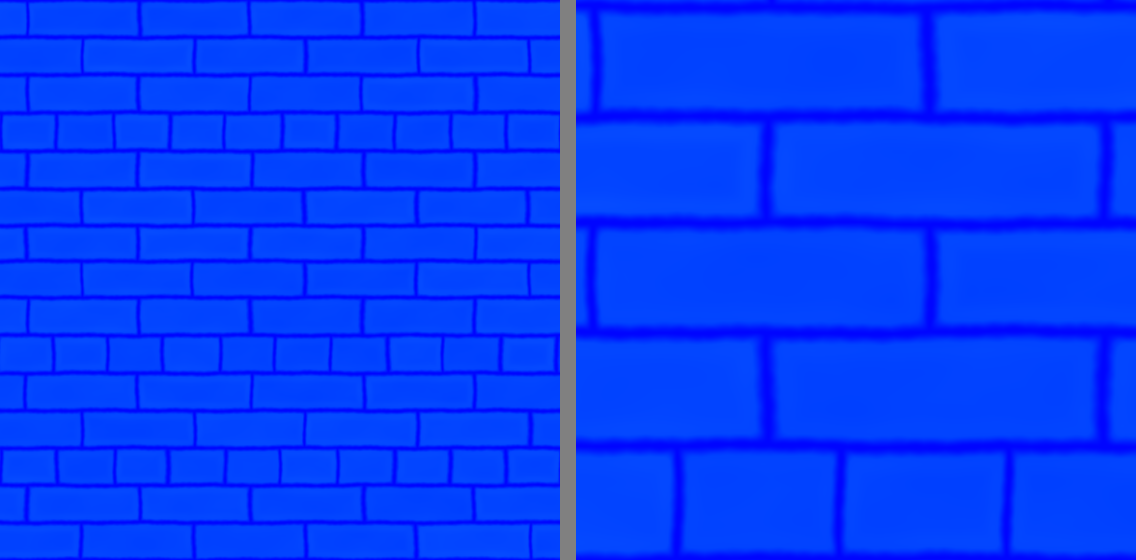
Left, the full canvas; right, a detail of the centre.
Write a Shadertoy shader that draws this texture map.

```glsl
const float ROWS = 15.0;

float hash(vec2 p) {
    vec3 q = fract(vec3(p.xyx) * 0.1031);
    q += dot(q, q.yzx + 33.33);
    return fract((q.x + q.y) * q.z);
}

// Distance to the nearest scattered point, tiling over the unit square
float cellular(vec2 uv, vec2 cells) {
    vec2 p = uv * cells, cell = floor(p);
    float nearest = 2.0;
    for (int y = -1; y <= 1; y++)
    for (int x = -1; x <= 1; x++) {
        vec2 c = cell + vec2(x, y);
        vec2 id = mod(c, cells);
        vec2 point = c + vec2(hash(id + 3.0), hash(id + 71.0));
        nearest = min(nearest, length(p - point));
    }
    return nearest;
}

float smoothMin(float a, float b, float k) {
    float h = max(k - abs(a - b), 0.0) / k;
    return min(a, b) - h * h * k * 0.25;
}

// Height of a bed joint, measured from the top, with uneven laying and waviness
float bedJoint(float k, float x) {
    float phase = 6.283 * hash(vec2(mod(k, ROWS), 5.0));
    float a = 6.283 * x;
    float drift = 0.0042 * exp(-0.25 * pow(abs(k - 5.2), 2.0))
                - 0.0028 * exp(-0.5 * pow(abs(k - 7.7), 2.0));
    float wave = 0.0006 * sin(3.0 * a + phase) + 0.0005 * sin(7.0 * a + phase * 3.0)
               + 0.0003 * sin(19.0 * a + phase * 5.0);
    return k / ROWS + drift + wave;
}

bool isHeaderRow(float row) {
    return row == 3.0 || row == 9.0 || row == 12.0;
}

// Left edge of the first whole brick in a row
float rowOffset(float row) {
    if (isHeaderRow(row)) return row == 9.0 ? 0.093 : 0.003;
    float parity = mod(row + step(12.5, row), 2.0);
    return mix(0.048, 0.145, parity);
}

// Position of an upright joint, slightly shifted and leaning
float uprightJoint(float i, float row, float count, float y) {
    vec2 id = vec2(mod(i, count), row);
    float shift = 0.006 * (hash(id + 11.0) - 0.5);
    float lean = 0.0009 * sin(y * 75.0 + 6.283 * hash(id + 29.0));
    return rowOffset(row) + i / count + shift + lean;
}

float jointWidth(vec2 id) {
    return mix(0.7, 1.2, hash(id + 47.0));
}

void mainImage(out vec4 fragColor, in vec2 fragCoord) {
    vec2 uv = fragCoord / iResolution.xy;
    uv.y = 1.0 - uv.y;

    // Row between two bed joints
    float k = floor(uv.y * ROWS);
    if (uv.y < bedJoint(k, uv.x)) k -= 1.0;
    else if (uv.y > bedJoint(k + 1.0, uv.x)) k += 1.0;
    float row = mod(k, ROWS);
    float above = uv.y - bedJoint(k, uv.x);
    float below = bedJoint(k + 1.0, uv.x) - uv.y;

    // Brick between two upright joints
    float count = isHeaderRow(row) ? 10.0 : 5.0;
    float i = floor((uv.x - rowOffset(row)) * count);
    if (uv.x < uprightJoint(i, row, count, uv.y)) i -= 1.0;
    else if (uv.x > uprightJoint(i + 1.0, row, count, uv.y)) i += 1.0;
    vec2 brick = vec2(mod(i, count), row);
    vec2 nextBrick = vec2(mod(i + 1.0, count), row);
    float left = (uv.x - uprightJoint(i, row, count, uv.y)) / jointWidth(brick);
    float right = (uprightJoint(i + 1.0, row, count, uv.y) - uv.x) / jointWidth(nextBrick);

    // Distance into the brick face, with worn edges
    float edge = smoothMin(min(above, below), min(left, right), 0.004);
    float grain = cellular(uv, vec2(90.0)) - 0.45;
    float worn = edge + 0.0012 * grain;
    float face = smoothstep(0.0, 0.0072, worn);

    // Pale rim, cloudy middle and a tone of its own for each brick
    float rim = exp(-pow((edge - 0.0105) / 0.006, 2.0));
    float clouds = sin(uv.x * 37.7 + 4.0 * hash(brick)) * sin(uv.y * 62.8 + uv.x * 12.6);
    float green = 0.262 + 0.02 * rim * mix(0.3, 1.2, hash(brick + 83.0))
                + 0.018 * (hash(brick + 17.0) - 0.5)
                + 0.006 * clouds
                + 0.006 * (cellular(uv, vec2(24.0, 40.0)) - 0.45);

    green = mix(0.02, green, face);
    fragColor = vec4(max(0.0, green - 0.25) * 0.5, green, 1.0, 1.0);
}
```
